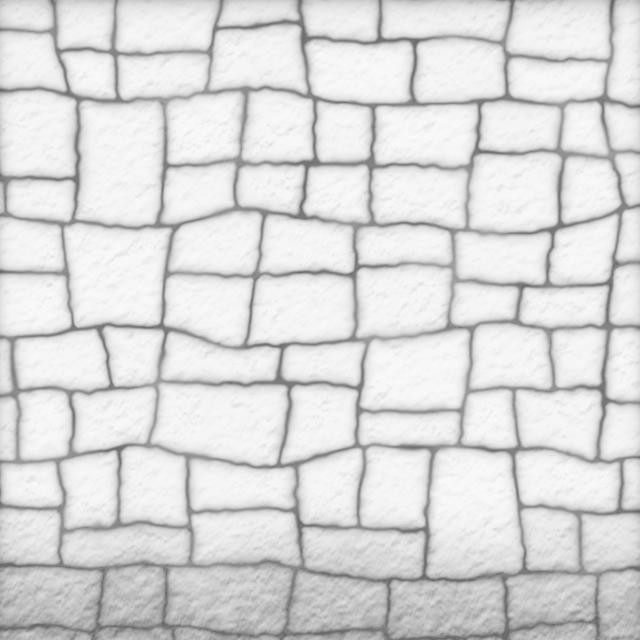
This texture map is drawn by a WebGL 1 fragment shader. Its source:

```glsl
precision highp float;
uniform vec2 u_resolution;

const vec2 BLOCK = vec2(0.34, 0.185);
const float CORNER_RADIUS = 0.012;

float hash(vec2 p) {
  vec3 q = fract(p.xyx * vec3(0.1031, 0.1130, 0.0973) + 0.137);
  q += dot(q, q.yzx + 33.33);
  return fract((q.x + q.y) * q.z * 7.31);
}

float noise(vec2 p) {
  vec2 i = floor(p), f = fract(p);
  f = f * f * (3.0 - 2.0 * f);
  return mix(mix(hash(i), hash(i + vec2(1.0, 0.0)), f.x),
             mix(hash(i + vec2(0.0, 1.0)), hash(i + 1.0), f.x), f.y);
}

float fbm(vec2 p) {
  float sum = 0.0, amp = 0.5;
  for (int i = 0; i < 4; i++) {
    sum += amp * noise(p);
    p = mat2(1.6, 1.2, -1.2, 1.6) * p + 17.3;
    amp *= 0.55;
  }
  return sum;
}

// Wavy bed joint below course k, in course units
float bedJoint(float k, float x) {
  return k + 0.26 * (noise(vec2(x * 5.0, k * 7.0 + 50.0)) - 0.5);
}

// Leaning head joint left of block i, in block units
float headJoint(float i, float course, float y) {
  float h = hash(vec2(i + 31.0, course + 57.0));
  return i + 0.4 * (h - 0.5) + 0.25 * (fract(h * 13.0) - 0.5) * y;
}

// Depth inside the nearest stone (x) and a random value for that stone (y)
vec2 stone(vec2 p) {
  vec2 g = (p - vec2(0.0, 0.1)) / BLOCK;
  float course = floor(g.y);
  if (g.y < bedJoint(course, p.x)) course -= 1.0;
  else if (g.y >= bedJoint(course + 1.0, p.x)) course += 1.0;
  g.x += hash(vec2(course + 20.0, 3.0)) * 5.0;
  float v = g.y - course - 0.5;
  float i = floor(g.x);
  if (g.x < headJoint(i, course, v)) i -= 1.0;
  else if (g.x >= headJoint(i + 1.0, course, v)) i += 1.0;

  // Distances to the block sides, and its upright bounds
  vec2 toLow = BLOCK * (g - vec2(headJoint(i, course, v), bedJoint(course, p.x)));
  vec2 toHigh = BLOCK * (vec2(headJoint(i + 1.0, course, v), bedJoint(course + 1.0, p.x)) - g);
  vec2 low = BLOCK * vec2(headJoint(i, course, 0.0), course);
  vec2 high = BLOCK * vec2(headJoint(i + 1.0, course, 0.0), course + 1.0);
  vec2 local = g * BLOCK;
  float seed = hash(vec2(i + 11.0, course + 83.0));

  // Split the block by leaning joints until stones are small enough
  for (int level = 0; level < 6; level++) {
    vec2 size = high - low;
    float a = hash(vec2(seed * 91.0, 4.0)), b = hash(vec2(seed * 57.0, 9.0));
    vec2 cut = low + size * mix(0.36, 0.64, a);
    vec2 off = local - 0.5 * (low + high);
    float side = 0.0;
    if (size.x > max(0.17 + 0.05 * b, size.y * (1.25 + 0.8 * b))) {
      float s = local.x - cut.x + 0.32 * (b - 0.5) * off.y;
      side = step(0.0, s);
      if (s > 0.0) { toLow.x = s; low.x = cut.x; }
      else { toHigh.x = -s; high.x = cut.x; }
    } else if (size.y > 0.14 && size.x > 0.11 + 0.05 * b) {
      float s = local.y - cut.y + 0.14 * (b - 0.5) * off.x;
      side = step(0.0, s);
      if (s > 0.0) { toLow.y = s; low.y = cut.y; }
      else { toHigh.y = -s; high.y = cut.y; }
    } else break;
    seed = hash(vec2(seed * 73.0 + 5.0, side * 19.0 + 2.0));
  }
  vec2 q = CORNER_RADIUS - min(toLow, toHigh);
  float depth = CORNER_RADIUS - length(max(q, 0.0)) - min(max(q.x, q.y), 0.0);
  return vec2(max(depth, 0.0), seed);
}

void main() {
  vec2 p = gl_FragCoord.xy / u_resolution;

  // Uneven stone outlines
  vec2 warped = p + 0.013 * (vec2(noise(p * 14.0 + 5.0), noise(p * 14.0 + 71.0)) - 0.5)
                  + 0.005 * (vec2(noise(p * 65.0 + 9.0), noise(p * 65.0 + 37.0)) - 0.5);
  vec2 s = stone(warped);

  // Chiselled relief, lit from one side, stretched along a diagonal
  vec2 grain = mat2(0.8, -0.6, 0.6, 0.8) * p * vec2(62.0, 88.0) + s.y * 40.0;
  float relief = fbm(grain + vec2(0.08, 0.22)) - fbm(grain - vec2(0.08, 0.22));
  float pits = smoothstep(0.45, 0.75, noise(p * 24.0 + 13.0));

  // Damp, dirty foot of the wall
  float foot = 1.0 - smoothstep(0.0, 0.24, p.y + 0.05 * (noise(p * 9.0) - 0.5));
  float shade = 0.963 + 0.012 * (s.y - 0.5);
  shade -= (0.10 + 0.10 * pits + 0.22 * foot) * max(relief, 0.0);
  shade += (0.03 + 0.24 * foot) * max(-relief, 0.0);
  shade -= foot * (0.23 + 0.12 * (fbm(p * 45.0) - 0.45));

  // Narrow joint core with a soft halo
  float core = mix(0.13, 0.33, noise(p * 17.0 + 41.0)) * (1.0 - 0.35 * foot);
  shade -= core * exp(-pow(s.x / 0.0034, 2.0));
  shade -= (0.19 - 0.06 * foot) * exp(-pow(s.x / 0.0085, 1.4));

  // Faint soot along the borders
  vec2 border = min(p, 1.0 - p);
  shade -= 0.10 * exp(-border.x / 0.008) + 0.16 * exp(-(1.0 - p.y) / 0.014);
  gl_FragColor = vec4(vec3(clamp(shade, 0.42, 0.985)), 1.0);
}
```
